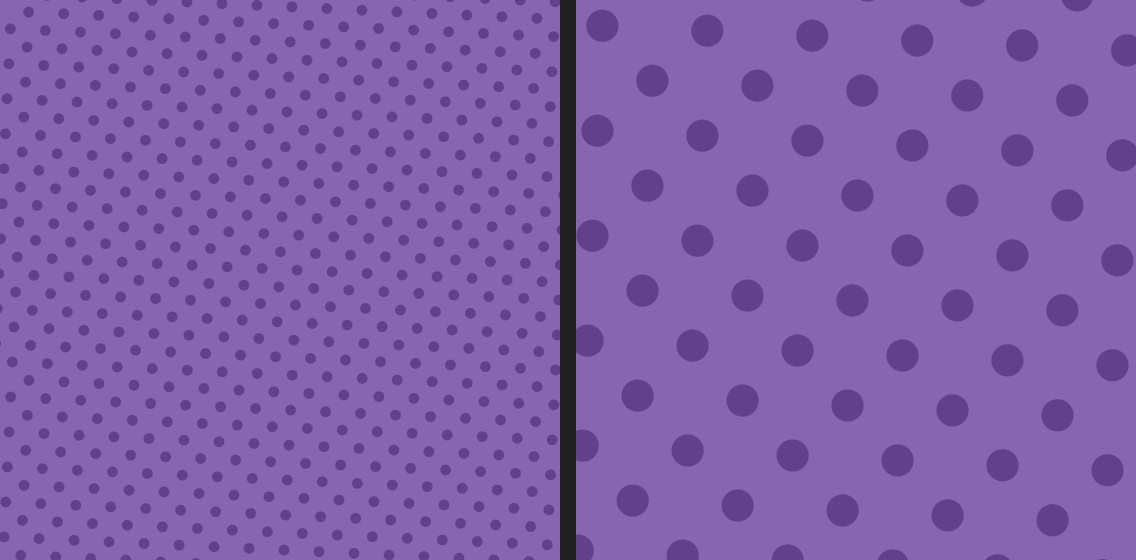
Left: the whole. Right: its middle third, enlarged.
A Shadertoy shader for this pattern:

```glsl
#define PITCH 0.04423                // distance between nearest dots
#define TILT 0.7386                  // lattice rotation in radians
#define DOT_RADIUS 0.00957
#define ANCHOR vec2(0.4979, 0.4878)  // centre of one dot
#define GROUND_COLOR vec3(0.530, 0.400, 0.690)
#define DOT_COLOR vec3(0.380, 0.250, 0.550)

mat2 rotation(float angle) {
    float c = cos(angle), s = sin(angle);
    return mat2(c, s, -s, c);
}

// Signed distance to the nearest dot of a tilted square lattice
float dotLattice(vec2 p) {
    vec2 q = rotation(-TILT) * (p - ANCHOR);
    q -= PITCH * round(q / PITCH);
    return length(q) - DOT_RADIUS;
}

void mainImage(out vec4 fragColor, in vec2 fragCoord) {
    float pixel = 1.0 / iResolution.y;
    vec2 uv = fragCoord * pixel;

    // Antialiased dots over a flat ground
    float coverage = 1.0 - smoothstep(-0.75 * pixel, 0.75 * pixel, dotLattice(uv));
    fragColor = vec4(mix(GROUND_COLOR, DOT_COLOR, coverage), 1.0);
}
```
